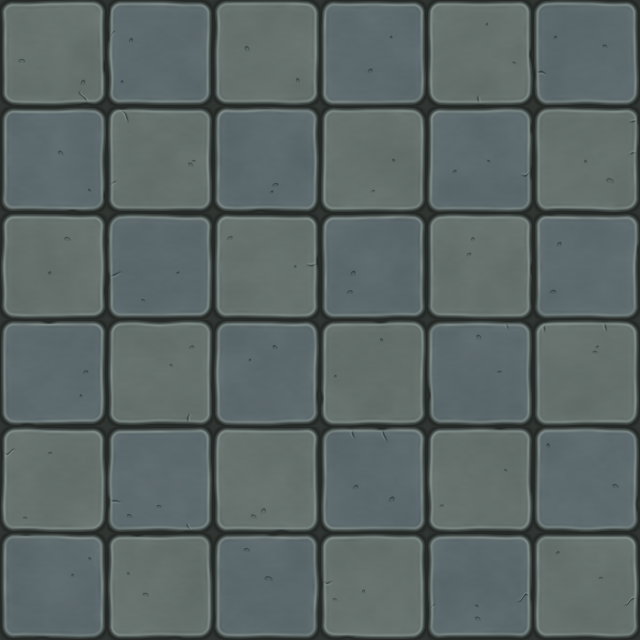
Reproduce this texture procedurally as a three.js fragment shader.

```glsl
// Six by six worn slate tiles in two alternating tints, with dark joints and bevelled rims.
varying vec2 vUv;

const float TILES = 6.0;
const float HALF_SIZE = 0.485;
const float CORNER_RADIUS = 0.115;
const vec3 JOINT = vec3(0.14, 0.16, 0.15);
const vec3 BEVEL_LOW = vec3(0.23, 0.26, 0.25);
const vec3 BEVEL_HIGH = vec3(0.32, 0.36, 0.355);
const vec3 RIM = vec3(0.51, 0.56, 0.54);
const vec3 SLATE_BLUE = vec3(0.362, 0.412, 0.424);
const vec3 SLATE_GREEN = vec3(0.394, 0.438, 0.425);

float hash(vec2 p) {
  return fract(sin(dot(p, vec2(127.1, 311.7))) * 43758.5453);
}

vec2 hash2(vec2 p) {
  return vec2(hash(p), hash(p + 37.3));
}

float noise(vec2 p) {
  vec2 i = floor(p);
  vec2 f = fract(p);
  f = f * f * (3.0 - 2.0 * f);
  float low = mix(hash(i), hash(i + vec2(1.0, 0.0)), f.x);
  float high = mix(hash(i + vec2(0.0, 1.0)), hash(i + vec2(1.0, 1.0)), f.x);
  return mix(low, high, f.y);
}

float fbm(vec2 p) {
  return 0.55 * noise(p) + 0.3 * noise(p * 2.1 + 7.0) + 0.15 * noise(p * 4.3 + 19.0);
}

vec2 rotate(vec2 p, float angle) {
  float c = cos(angle);
  float s = sin(angle);
  return vec2(c * p.x - s * p.y, s * p.x + c * p.y);
}

float roundedBox(vec2 p, float halfSize, float radius) {
  vec2 q = abs(p) - halfSize + radius;
  return length(max(q, 0.0)) + min(max(q.x, q.y), 0.0) - radius;
}

// Soft line of the given width around a zero distance
float ridge(float d, float width) {
  return exp(-d * d / (width * width));
}

// Small oval dent: shaded above, lit along its lower edge
float pit(vec2 p, float radius, float angle) {
  vec2 q = rotate(p, angle) * vec2(1.0, 1.55);
  float r = length(q);
  float facing = p.y / (length(p) + 0.004);
  float outline = ridge(r - radius, 0.009);
  float hollow = 1.0 - smoothstep(radius * 0.4, radius + 0.006, r);
  return -outline * (0.07 + 0.09 * facing) - 0.025 * hollow;
}

// Wandering crack running inward from the left edge, lit on one side
float edgeCrack(vec2 p, float reach, float seed) {
  float along = p.x + HALF_SIZE;
  float bend = (noise(vec2(along * 18.0, seed)) - 0.5) * 0.07;
  float across = p.y - bend - along * 0.3;
  float fade = smoothstep(0.01, 0.03, along) * (1.0 - smoothstep(reach * 0.5, reach, along));
  return fade * (0.07 * ridge(across + 0.016, 0.009) - 0.16 * ridge(across, 0.009));
}

// Shallow bite taken out of the left edge
float edgeChip(vec2 p, vec2 size) {
  vec2 q = (p + vec2(HALF_SIZE, 0.0)) / size;
  return size.x * exp(-dot(q, q));
}

void main() {
  vec2 grid = vUv * TILES;
  vec2 cell = floor(grid);
  vec2 p = fract(grid) - 0.5;
  vec2 seed = cell * 13.0 + 5.0;

  // Uneven hand-cut outline
  vec2 wobble = vec2(noise(p * 4.0 + seed), noise(p * 4.0 + seed + 71.0)) - 0.5;
  float d = roundedBox(p - vec2(0.0, 0.004) + wobble * 0.018, HALF_SIZE, CORNER_RADIUS);

  // Chips and cracks on random sides
  float wear = 0.0;
  for (int i = 0; i < 2; i++) {
    vec2 key = seed + float(i) * 3.7;
    vec2 q = rotate(p, floor(hash(key) * 4.0) * 1.5707963);
    q.y -= (hash(key + 1.3) - 0.5) * 0.8;
    d += edgeChip(q, vec2(0.022 * hash(key + 2.9), 0.05));
    float present = step(0.62, hash(key + 4.1));
    wear += present * edgeCrack(q, 0.07 + 0.09 * hash(key + 6.7), hash(key + 8.3) * 50.0);
  }

  // Scattered pits
  for (int i = 0; i < 2; i++) {
    vec2 key = seed + 50.0 + float(i) * 5.9;
    vec2 center = (hash2(key) - 0.5) * 0.72;
    float size = mix(0.012, 0.032, pow(hash(key + 2.3), 2.0));
    wear += pit(p - center, size, hash(key + 3.1) * 3.14159);
  }

  // Tinted face with faint mottling
  float depth = -d;
  vec3 face = mix(SLATE_BLUE, SLATE_GREEN, mod(cell.x + cell.y, 2.0));
  face += 0.045 * (fbm(p * 3.0 + seed) - 0.5) + 0.008 * (noise(p * vec2(14.0, 30.0) + seed) - 0.5);
  face += 0.025 * (1.0 - smoothstep(0.02, 0.12, depth)) + wear;

  // Joint, bevel, face and rim, from the outside inward
  vec3 color = JOINT + 0.05 * smoothstep(0.01, 0.05, d);
  color = mix(color, BEVEL_LOW, smoothstep(-0.007, 0.008, depth));
  color = mix(color, BEVEL_HIGH, smoothstep(0.007, 0.02, depth));
  color = mix(color, face, smoothstep(0.017, 0.031, depth));
  float worn = 0.45 + 0.55 * noise(p * 7.0 + seed + 23.0);
  float lit = mix(0.7, 1.0, smoothstep(-0.45, -0.3, p.y));
  color = mix(color, RIM, 0.9 * worn * lit * ridge(depth - 0.033, 0.011));

  // Soft groove just inside the rim
  color -= 0.03 * noise(p * 9.0 + seed) * ridge(depth - 0.058, 0.012);
  gl_FragColor = vec4(color, 1.0);
}
```
